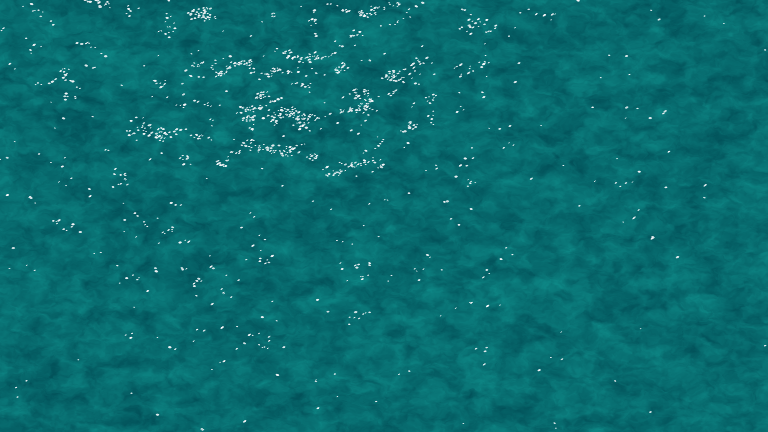
Write a WebGL 1 fragment shader that draws this texture.

```glsl
precision highp float;
uniform vec2 u_resolution;

float hash(vec2 p) {
  vec3 q = fract(vec3(p.xyx) * vec3(0.1031, 0.1030, 0.0973));
  q += dot(q, q.yzx + 33.33);
  return fract((q.x + q.y) * q.z);
}

float noise(vec2 p) {
  vec2 i = floor(p), f = fract(p);
  f = f * f * (3.0 - 2.0 * f);
  return mix(mix(hash(i), hash(i + vec2(1.0, 0.0)), f.x),
             mix(hash(i + vec2(0.0, 1.0)), hash(i + vec2(1.0, 1.0)), f.x), f.y);
}

// x: soft noise, y: rounded puffs with dark creases between them
vec2 layers(vec2 p) {
  vec2 sum = vec2(0.0);
  float amp = 0.5;
  for (int i = 0; i < 4; i++) {
    float n = noise(p);
    sum += amp * vec2(n - 0.5, abs(2.0 * n - 1.0) - 0.4);
    p = mat2(0.9, 0.44, -0.44, 0.9) * p * 1.95 + 17.3;
    amp *= 0.62;
  }
  return sum;
}

// Small overlapping patches lined up along horizontal swells
vec3 water(vec2 p) {
  vec2 bend = vec2(layers(p * vec2(22.0, 30.0) + 40.0).x, layers(p * vec2(22.0, 30.0) + 71.0).x);
  vec2 q = p + bend * vec2(0.040, 0.028);
  float patches = layers(q * vec2(23.0, 38.0) + 5.0).x;
  float puffs = layers(q * vec2(27.0, 42.0) + 130.0).y;
  float swell = noise(q * vec2(7.0, 26.0) + 90.0) - 0.5;
  float tone = 0.5 + 1.15 * patches + 0.42 * puffs + 0.22 * swell;
  tone += 0.20 * (noise(q * vec2(75.0, 115.0)) - 0.5);
  tone += 0.05 * (0.5 - p.y);
  return mix(vec3(0.010, 0.338, 0.366), vec3(0.048, 0.508, 0.505), clamp(tone, -0.1, 1.15));
}

// Sun glitter fades away from the upper left and gathers in short arcs
float glitterChance(vec2 p) {
  vec2 away = (p - vec2(0.60, 0.87)) / vec2(0.48, 0.37);
  float sun = exp(-dot(away, away));
  vec2 s = p;
  s.y -= 0.35 * (p.x - 0.5) * (p.x - 0.5);
  s.y += 0.03 * noise(p * 12.0);
  float streak = 0.5 * noise(s * vec2(13.0, 40.0) + 200.0)
               + 0.5 * noise(s * vec2(33.0, 80.0) + 310.0);
  float cluster = smoothstep(0.60, 0.86, streak + 0.05 * sun);
  return 1.0 * cluster * sqrt(sun) * (0.3 + 0.7 * sun) + 0.006 * sun + 0.0002;
}

// Flecks strewn freely around grid cells, joining where they crowd
float glints(vec2 p) {
  vec2 cell = vec2(0.0064, 0.0050);
  vec2 home = floor(p / cell);
  float blur = 0.55 / u_resolution.y;
  float lit = 0.0;
  for (int j = -1; j <= 1; j++) {
    for (int i = -1; i <= 1; i++) {
      vec2 id = home + vec2(float(i), float(j));
      vec2 center = (id + vec2(hash(id + 3.1), hash(id + 88.7))) * cell;
      float on = step(hash(id + 21.9), glitterChance(center));
      float size = mix(0.0013, 0.0031, pow(hash(id + 55.2), 1.5));
      vec2 d = p - center;
      d.y -= (hash(id + 140.4) - 0.3) * 0.7 * d.x;
      float dist = length(d * vec2(0.78, 1.2)) - size;
      float bright = mix(0.8, 1.0, hash(id + 170.6));
      lit = max(lit, on * bright * (1.0 - smoothstep(-blur, blur, dist)));
    }
  }
  return lit;
}

void main() {
  vec2 p = gl_FragCoord.xy / u_resolution.y;
  vec3 color = mix(water(p), vec3(0.97, 0.97, 0.98), glints(p));
  gl_FragColor = vec4(color, 1.0);
}
```
